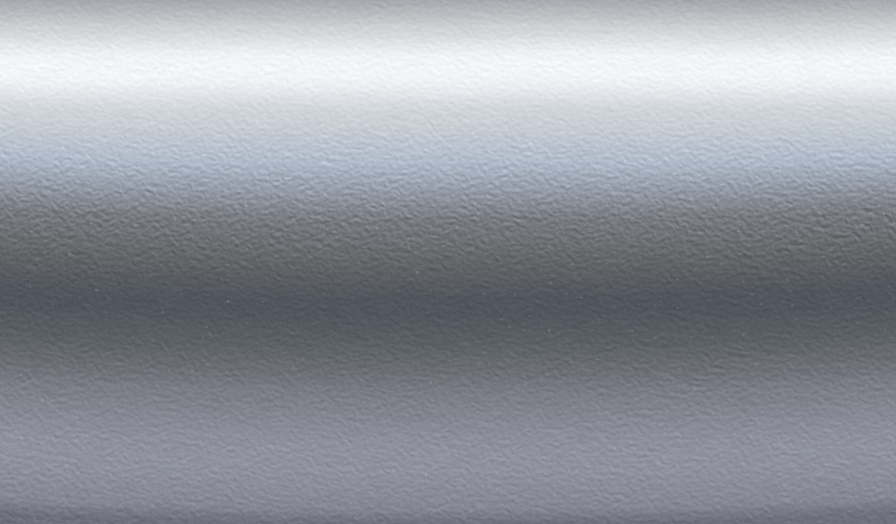
A Shadertoy shader for this texture:

```glsl
// Brushed satin metal: soft horizontal reflections over a fine leathery grain.

vec2 hashGradient(vec2 cell) {
    vec2 p = vec2(dot(cell, vec2(127.1, 311.7)), dot(cell, vec2(269.5, 183.3)));
    return 2.0 * fract(sin(p) * 43758.5) - 1.0;
}

float gradientNoise(vec2 p) {
    vec2 i = floor(p), f = fract(p);
    vec2 u = f * f * f * (f * (f * 6.0 - 15.0) + 10.0);
    float a = dot(hashGradient(i), f);
    float b = dot(hashGradient(i + vec2(1, 0)), f - vec2(1, 0));
    float c = dot(hashGradient(i + vec2(0, 1)), f - vec2(0, 1));
    float d = dot(hashGradient(i + vec2(1, 1)), f - vec2(1, 1));
    return mix(mix(a, b, u.x), mix(c, d, u.x), u.y);
}

// Height of the pebbled surface, stretched sideways
float grainHeight(vec2 p) {
    p = mat2(0.985, 0.174, -0.174, 0.985) * p;
    p += 0.005 * gradientNoise(p * 47.0);
    return gradientNoise(p * vec2(81.0, 117.0))
         + 0.6 * gradientNoise(p * vec2(133.0, 171.0) + 37.4);
}

float ramp(float start, float end, float x) {
    return clamp((x - start) / (end - start), 0.0, 1.0);
}

// Reflected light from the top (0) to the bottom (1)
vec3 reflection(float t) {
    vec3 c = vec3(0.65, 0.66, 0.68);
    c = mix(c, vec3(0.80, 0.81, 0.82), ramp(0.00, 0.05, t));
    c = mix(c, vec3(0.95, 0.96, 0.97), smoothstep(0.04, 0.12, t));
    c = mix(c, vec3(0.80, 0.82, 0.84), smoothstep(0.14, 0.23, t));
    c = mix(c, vec3(0.69, 0.73, 0.79), ramp(0.23, 0.31, t));
    c = mix(c, vec3(0.59, 0.62, 0.67), ramp(0.31, 0.36, t));
    c = mix(c, vec3(0.47, 0.48, 0.50), ramp(0.36, 0.42, t));
    c = mix(c, vec3(0.38, 0.39, 0.40), ramp(0.42, 0.51, t));
    c = mix(c, vec3(0.32, 0.34, 0.37), ramp(0.51, 0.57, t));
    c = mix(c, vec3(0.36, 0.38, 0.40), ramp(0.60, 0.66, t));
    c = mix(c, vec3(0.47, 0.48, 0.51), ramp(0.66, 0.75, t));
    c = mix(c, vec3(0.56, 0.57, 0.62), smoothstep(0.72, 0.87, t));
    c = mix(c, vec3(0.52, 0.53, 0.58), ramp(0.90, 0.97, t));
    return mix(c, vec3(0.44, 0.44, 0.49), ramp(0.97, 1.0, t));
}

void mainImage(out vec4 fragColor, in vec2 fragCoord) {
    vec2 uv = fragCoord / iResolution.xy;
    vec2 p = fragCoord / iResolution.y;
    float t = 1.0 - uv.y;

    // Bands bow gently across the width and waver a little
    float side = 2.0 * uv.x - 1.0;
    float bow = 0.022 * side * side * smoothstep(0.1, 0.5, t);
    float waver = 0.006 * gradientNoise(p * vec2(2.5, 4.0));
    vec3 color = reflection(t + bow + waver);

    // Relief lit from above, strongest on the slopes between bands
    float relief = grainHeight(p) - grainHeight(p + vec2(0.0015, 0.0045));
    float slope = smoothstep(0.18, 0.38, t) * (1.0 - smoothstep(0.40, 0.58, t));
    float lower = smoothstep(0.60, 0.72, t);
    float strength = 0.035 + 0.065 * slope + 0.02 * lower;
    color += strength * relief * vec3(0.98, 1.0, 1.04);

    // Sparse glints and broad mottling
    float glint = smoothstep(0.28, 0.65, gradientNoise(p * vec2(119.0, 143.0) + 91.7));
    color += 0.10 * glint * smoothstep(0.30, 0.42, t) * (1.0 - 0.5 * lower);
    color += 0.014 * gradientNoise(p * vec2(23.0, 37.0));

    fragColor = vec4(clamp(color, 0.0, 1.0), 1.0);
}
```
